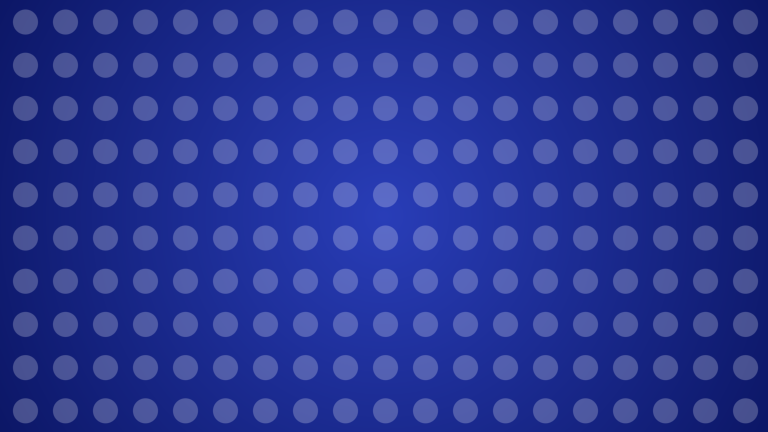
Reproduce this pattern procedurally as a Shadertoy shader.

```glsl
// Grid of translucent pale dots over a blue radial gradient

// Signed distance to the nearest dot of a 19 by 10 grid
float dotGrid(vec2 p, float radius) {
    vec2 pitch = vec2(0.0926, 0.1);
    vec2 firstDot = vec2(0.0035, 0.049);
    vec2 cell = (fract((p - firstDot) / pitch + 0.5) - 0.5) * pitch;
    return length(cell) - radius;
}

// Round glow that fades from the centre to the corners
vec3 backdrop(vec2 p) {
    float fade = clamp(length(p) / 1.02, 0.0, 1.0);
    return mix(vec3(0.16, 0.24, 0.72), vec3(0.046, 0.088, 0.40), fade);
}

void mainImage(out vec4 fragColor, in vec2 fragCoord) {
    // Centred coordinates, canvas height = 1
    vec2 p = (fragCoord - 0.5 * iResolution.xy) / iResolution.y;
    float pixel = 1.0 / iResolution.y;

    vec3 color = backdrop(p);

    // White dots at partial opacity, with smoothed edges
    float coverage = 1.0 - smoothstep(-0.75 * pixel, 0.75 * pixel, dotGrid(p, 0.029));
    color = mix(color, vec3(1.0), 0.24 * coverage);

    fragColor = vec4(color, 1.0);
}
```
